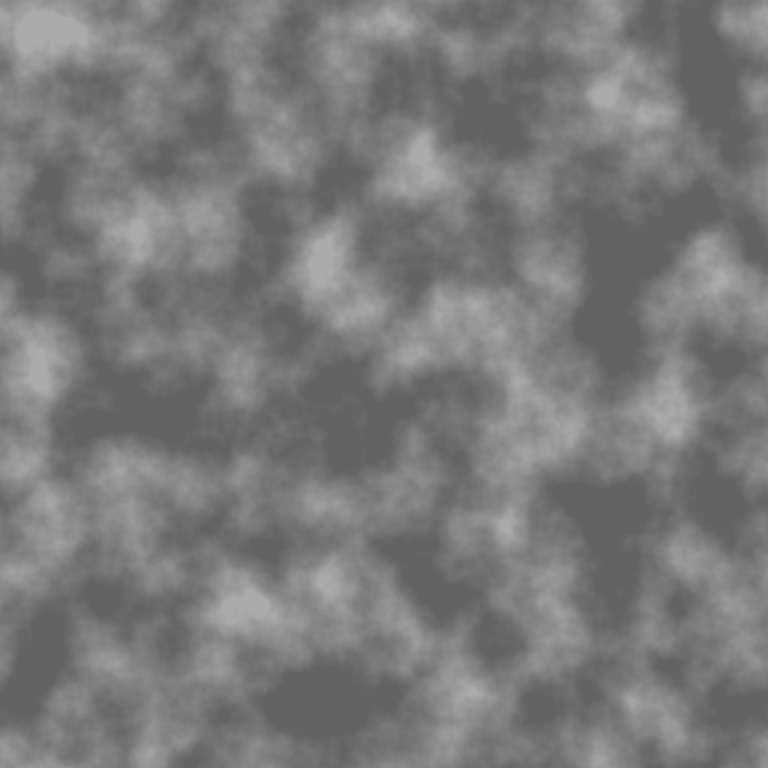
This texture is drawn by a WebGL 1 fragment shader. Its source:

```glsl
precision highp float;
uniform vec2 u_resolution;

// Random unit gradient for a lattice cell
vec2 gradientAt(vec2 cell, float seed) {
  vec3 p = fract(vec3(cell, seed) * vec3(0.1031, 0.1030, 0.0973) + 0.137);
  p += dot(p, p.yzx + 33.33);
  float angle = 6.28318 * fract((p.x + p.y) * p.z);
  return vec2(cos(angle), sin(angle));
}

float cornerRamp(vec2 cell, vec2 corner, vec2 f, float period, float seed) {
  return dot(gradientAt(mod(cell + corner, period), seed), f - corner);
}

// Gradient noise that wraps after a whole number of cells
float tiledNoise(vec2 p, float period, float seed) {
  vec2 cell = floor(p);
  vec2 f = p - cell;
  vec2 fade = f * f * f * (f * (f * 6.0 - 15.0) + 10.0);
  float bottom = mix(cornerRamp(cell, vec2(0.0, 0.0), f, period, seed),
                     cornerRamp(cell, vec2(1.0, 0.0), f, period, seed), fade.x);
  float top = mix(cornerRamp(cell, vec2(0.0, 1.0), f, period, seed),
                  cornerRamp(cell, vec2(1.0, 1.0), f, period, seed), fade.x);
  return mix(bottom, top, fade.y);
}

// Octaves are shifted apart so that their lattices do not line up
float cloudNoise(vec2 uv) {
  float sum = 0.0;
  float amplitude = 1.0;
  float period = 8.0;
  for (int i = 0; i < 5; i++) {
    float seed = float(i) * 7.0 + 3.0;
    sum += amplitude * tiledNoise(uv * period + seed * vec2(0.37, 0.61), period, seed);
    amplitude *= 0.5;
    period *= 2.0;
  }
  return sum;
}

void main() {
  vec2 uv = gl_FragCoord.xy / u_resolution;
  float cloud = cloudNoise(uv);

  // Tone curve with flat dark hollows and flat bright peaks
  float grey = clamp(0.469 + 0.29 * cloud + 0.1 * cloud * cloud, 0.39, 0.67);
  gl_FragColor = vec4(vec3(grey), 1.0);
}
```
